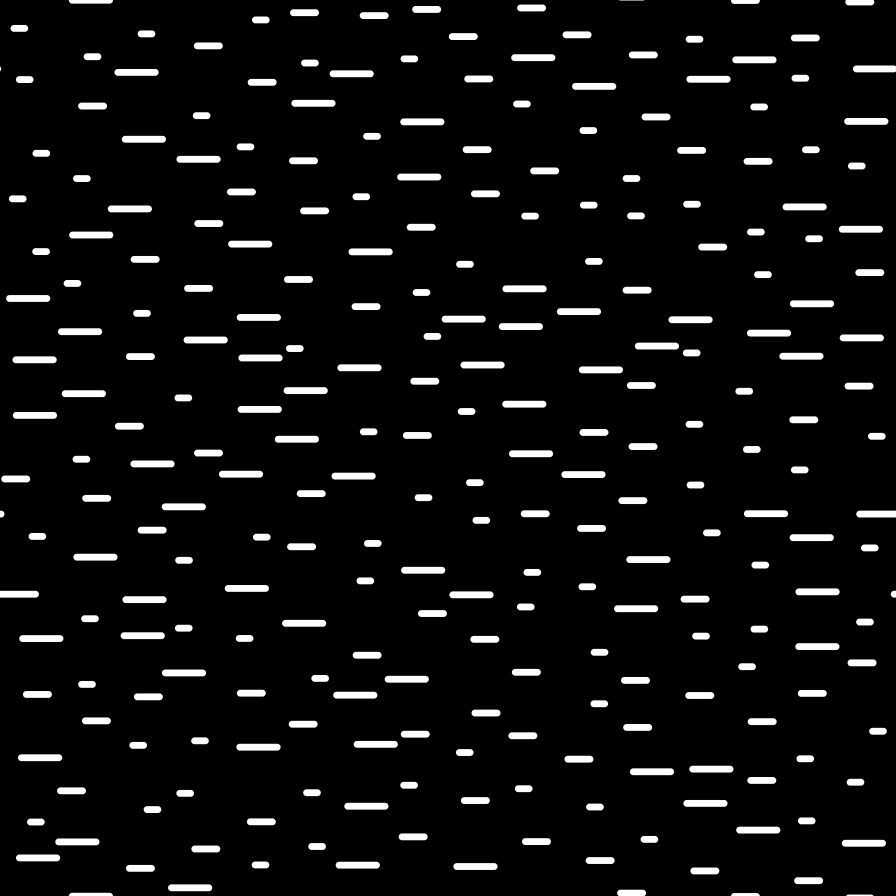
A Shadertoy shader for this pattern:

```glsl
const float CELLS = 16.0;

// Three random values per cell
vec3 hash3(vec2 cell) {
    vec3 q = vec3(dot(cell, vec2(127.1, 311.7)),
                  dot(cell, vec2(269.5, 183.3)),
                  dot(cell, vec2(419.2, 371.9)));
    return fract(sin(q + 1.7) * 43758.55);
}

// Distance to a horizontal capsule centred at zero
float capsule(vec2 p, float halfCore, float radius) {
    return length(vec2(max(abs(p.x) - halfCore, 0.0), p.y)) - radius;
}

// Nearest dash, one per jittered cell; odd columns drop by half a cell
float dashField(vec2 p) {
    float nearest = 1.0;
    for (int i = -1; i <= 1; i++) {
        float column = floor(p.x) + float(i);
        float drop = 0.5 * mod(column, 2.0);
        vec2 cell = vec2(column, floor(p.y + drop));
        vec3 rnd = hash3(mod(cell, CELLS)); // wraps at the borders

        vec2 centre = cell + 0.5 + (rnd.xy - 0.5) * 0.48;
        vec2 local = p + vec2(0.0, drop) - centre;

        // Short, medium or long
        float halfCore = rnd.z < 0.34 ? 0.096 : rnd.z < 0.67 ? 0.197 : 0.333;
        nearest = min(nearest, capsule(local, halfCore, 0.061));
    }
    return nearest;
}

void mainImage(out vec4 fragColor, in vec2 fragCoord) {
    float pixel = CELLS / iResolution.y;
    float dist = dashField(fragCoord * pixel);

    // White dashes on black, with a one-pixel soft edge
    float ink = clamp(0.5 - dist / pixel, 0.0, 1.0);
    fragColor = vec4(vec3(ink), 1.0);
}
```
